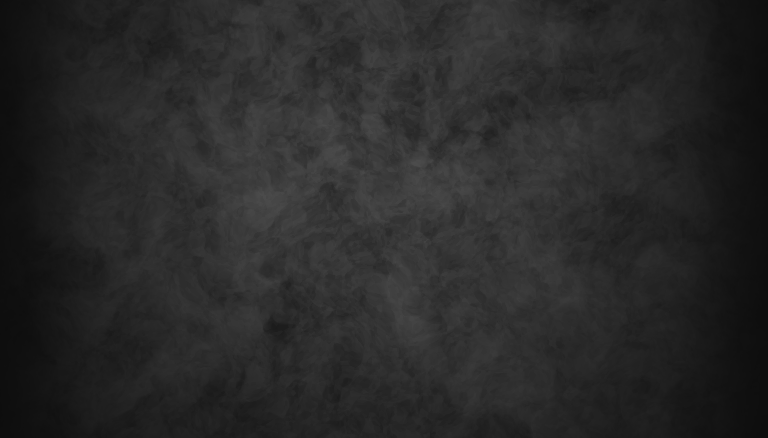
A Shadertoy shader for this texture:

```glsl
// Dark charcoal plaster: flaky grey mottling under a soft vignette.

vec3 hash3(vec2 p) {
    vec3 q = fract(p.xyx * vec3(0.1031, 0.1030, 0.0973));
    q += dot(q, q.yxz + 33.33);
    return fract((q.xxy + q.yzz) * q.zyx);
}

// Cellular noise: one random tone per cell, blended at the borders
float flakes(vec2 p, float sharpness) {
    vec2 cell = floor(p), f = p - cell;
    float tone = 0.0, total = 0.0;
    for (int y = -1; y <= 1; y++)
    for (int x = -1; x <= 1; x++) {
        vec2 offset = vec2(x, y);
        vec3 rnd = hash3(cell + offset + 40.0);
        vec2 d = offset + rnd.xy - f;
        float weight = exp(-sharpness * dot(d, d));
        tone += weight * rnd.z;
        total += weight;
    }
    return tone / total - 0.5;
}

// Layered sines that make the cell borders ragged
vec2 ragged(vec2 p) {
    vec2 shift = vec2(0.0);
    float freq = 17.0;
    for (int i = 0; i < 4; i++) {
        shift += sin((p.yx + shift.yx) * freq + vec2(1.3, 4.1) * float(i + 1)) * 0.2 / freq;
        p = mat2(0.8, 0.6, -0.6, 0.8) * p;
        freq *= 1.9;
    }
    return shift;
}

// Broad clouds down to small flakes
float mottle(vec2 p) {
    p += ragged(p);
    float sum = 0.0, amp = 0.36, scale = 4.5, sharpness = 5.0;
    for (int i = 0; i < 6; i++) {
        sum += amp * flakes(p * scale, sharpness);
        p = mat2(0.8, 0.6, -0.6, 0.8) * p + 3.7;
        amp *= 0.82;
        scale *= 1.95;
        sharpness += 4.0;
    }
    return sum;
}

void mainImage(out vec4 fragColor, in vec2 fragCoord) {
    vec2 uv = fragCoord / iResolution.xy;
    vec2 p = fragCoord / iResolution.y;

    // Vignette: brightest above the middle, nearly black at the sides
    vec2 d = uv - vec2(0.49, 0.64);
    float glow = exp(-5.0 * d.x * d.x - 1.5 * d.y * d.y);
    float side = min(uv.x, 1.0 - uv.x);
    glow *= mix(0.15, 1.0, smoothstep(-0.03, 0.14, side));

    // Texture fades with the light; dark stains bite a little deeper
    float stain = mottle(p);
    stain *= stain < 0.0 ? 1.1 : 0.9;
    float grey = 0.045 + 0.2 * glow * (1.0 + stain);

    fragColor = vec4(vec3(grey), 1.0);
}
```
